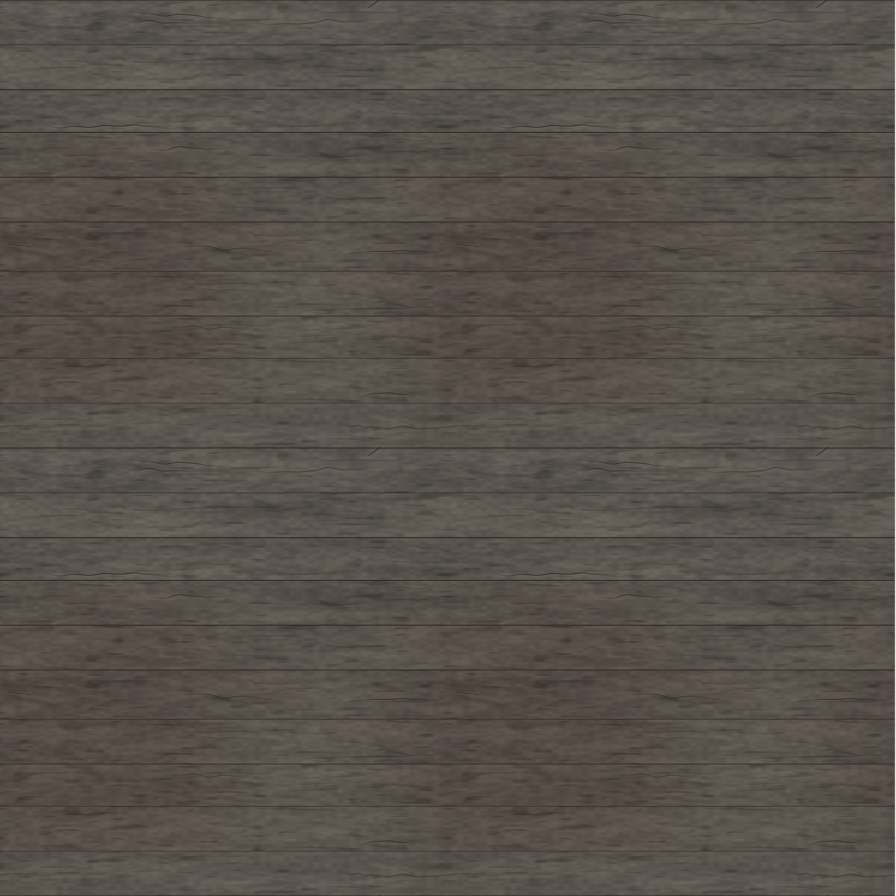
A three.js fragment shader for this texture:

```glsl
// Dark weathered timber boards: a tile of ten horizontal planks, repeated
// two by two. Straight grain comes from stretched noise that wraps across
// the tile, with hashed knots, cracks and seams laid on top.
varying vec2 vUv;

const float TILES = 2.0;
const float PLANKS = 10.0;
const int CRACKS = 4;
const vec3 GREY_WOOD = vec3(0.358, 0.341, 0.314);
const vec3 BROWN_WOOD = vec3(0.334, 0.299, 0.276);
const vec3 RUST = vec3(0.42, 0.34, 0.29);
const vec3 GAP = vec3(0.16, 0.15, 0.14);
const vec3 PALE_EDGE = vec3(0.9);

float hash(vec2 p) {
  vec3 q = fract(p.xyx * 0.1031);
  q += dot(q, q.yzx + 33.33);
  return fract((q.x + q.y) * q.z);
}

// Value noise centred on zero that wraps in x after cells.x cells
float noise(vec2 p, vec2 cells, float seed) {
  p *= cells;
  vec2 i = floor(p);
  vec2 f = fract(p);
  f = f * f * (3.0 - 2.0 * f);
  vec2 x = mod(vec2(i.x, i.x + 1.0), cells.x) + seed * 17.0;
  float y = i.y + seed * 31.0 + 50.0;
  float low = mix(hash(vec2(x.x, y)), hash(vec2(x.y, y)), f.x);
  float high = mix(hash(vec2(x.x, y + 1.0)), hash(vec2(x.y, y + 1.0)), f.x);
  return mix(low, high, f.y) - 0.5;
}

// Shortest signed distance on a repeating unit interval
float wrap(float x) {
  return fract(x + 0.5) - 0.5;
}

float stroke(float dist, float halfWidth, float aa) {
  return clamp((halfWidth - dist) / aa + 0.5, 0.0, 1.0);
}

float segment(vec2 p, vec2 a, vec2 b) {
  vec2 ab = b - a;
  return length(p - a - ab * clamp(dot(p - a, ab) / dot(ab, ab), 0.0, 1.0));
}

// Seam position in plank heights; the middle boards are slightly uneven
float seamAt(float i) {
  return i - 0.045 * step(2.5, i) + 0.1 * step(5.5, i) - 0.055 * step(7.5, i);
}

// Relative brightness: broad bands, straight streaks, fine fibres, dark pores
float grain(vec2 p, float seed) {
  p.y += 0.1 * noise(p, vec2(6.0, 2.0), seed + 1.0);
  float g = 0.16 * noise(p, vec2(3.0, 2.5), seed + 2.0);
  g += 0.11 * noise(p, vec2(8.0, 8.0), seed + 3.0);
  g += 0.13 * noise(p, vec2(26.0, 13.0), seed + 4.0);
  g += 0.14 * noise(p, vec2(75.0, 17.0), seed + 5.0);
  return g - 0.16 * smoothstep(0.2, 0.45, noise(p, vec2(19.0, 14.0), seed + 6.0));
}

// Soft oval knot: xy is the offset from its centre, z its strength
vec3 knot(vec2 p, float seed) {
  vec2 centre = vec2(hash(vec2(seed, 3.0)), mix(0.3, 0.7, hash(vec2(seed, 5.0))));
  vec2 d = vec2(wrap(p.x - centre.x) / 0.025, (p.y - centre.y) / 0.18);
  return vec3(d, exp(-dot(d, d)) * step(0.5, hash(vec2(seed, 7.0))));
}

// Thin, nearly level crack that tapers toward both ends
float crack(vec2 p, float seed, float aa) {
  float dx = wrap(p.x - hash(vec2(seed, 11.0)));
  float reach = mix(0.04, 0.17, hash(vec2(seed, 13.0)));
  float taper = max(0.0, 1.0 - dx * dx / (reach * reach));
  float path = mix(0.15, 0.85, hash(vec2(seed, 17.0)));
  path += dx * (hash(vec2(seed, 19.0)) - 0.5) + 0.09 * noise(p, vec2(30.0, 0.01), seed);
  float strength = hash(vec2(seed, 23.0));
  return taper * strength * strength * 0.65 * stroke(abs(p.y - path) / PLANKS, 0.0014, aa);
}

void main() {
  vec2 tile = fract(vUv * TILES);
  float aa = TILES * fwidth(vUv.y);
  // Plank index from the top, and position inside that plank
  float down = PLANKS * (1.0 - tile.y);
  float row = floor(down);
  row += step(seamAt(row + 1.0), down) - step(down, seamAt(row) - 0.0001);
  vec2 board = vec2(tile.x, down - seamAt(row));
  float height = seamAt(row + 1.0) - seamAt(row);
  float id = mod(row, PLANKS);
  float seed = id * 9.0 + 2.0;
  // Light grey boards shade into darker brown in the lower half
  float warmth = smoothstep(1.5, 4.5, id) * (1.0 - smoothstep(7.5, 9.5, id));
  warmth *= 0.7 + 0.3 * cos(6.28318 * (tile.x - 0.2));
  warmth = clamp(warmth + 0.45 * noise(board, vec2(5.0, 1.5), seed), 0.0, 1.0);
  vec3 color = mix(GREY_WOOD, BROWN_WOOD, warmth);
  // Fibres bent around the knot, and rusty flecks on the brown wood
  vec3 k = knot(board, seed);
  vec2 bent = board + vec2(0.0, 0.2 * k.z * k.y);
  color *= 1.0 + grain(bent, seed) - 0.12 * k.z;
  float fleck = smoothstep(0.25, 0.45, noise(bent, vec2(36.0, 14.0), seed + 7.0));
  color = mix(color, RUST, 0.35 * fleck * warmth);
  // Cracks, plus one slanted nick at the tile's upper edge
  for (int i = 0; i < CRACKS; i++) {
    color = mix(color, GAP, crack(board, seed + float(i) * 101.0, aa));
  }
  vec2 q = vec2(wrap(tile.x - 0.835), wrap(tile.y));
  float nick = segment(q, vec2(-0.012, -0.017), vec2(0.014, 0.002));
  color = mix(color, GAP, 0.6 * stroke(nick, 0.0014, aa));
  // Thin seams of varied depth, and the pale right border
  float gap = min(board.y, height - board.y) / PLANKS;
  float seamId = mod(row + step(0.5 * height, board.y), PLANKS);
  color = mix(color, GAP, mix(0.4, 0.85, hash(vec2(seamId, 29.0))) * stroke(gap, 0.0014, aa));
  color = mix(color, PALE_EDGE, stroke(1.0 - vUv.x, 0.0013, fwidth(vUv.x)));
  gl_FragColor = vec4(color, 1.0);
}
```
